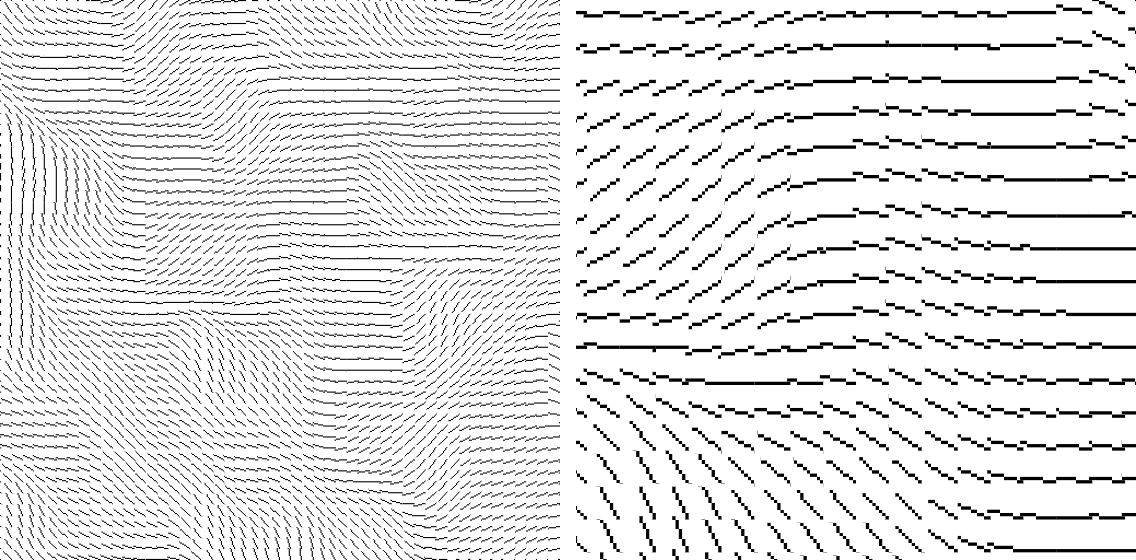
Left, the full canvas; right, a detail of the centre.
This pattern is drawn by a WebGL 2 fragment shader. Its source:

```glsl
#version 300 es
precision highp float;
// Flow field of short black strokes hung on a square lattice over white.
// Each stroke turns with a smooth angle field made of layered sines, and
// is rasterised in hard stair steps on a fine grain fixed to the canvas.

#define CELLS 50.0              // lattice steps across the canvas
#define GRAIN 512.0             // stair-step grains across the canvas
#define STROKE_LENGTH 1.0       // in lattice steps
#define LAYERS 6                // sine layers in the angle field
#define BASE_FREQUENCY 1.25     // cycles per canvas of the broadest layer
#define FREQUENCY_GAIN 1.37
#define TURN 0.46               // radians swung by the broadest layer
#define TURN_GAIN 0.8
#define MEAN_ANGLE -0.2
#define ANGLE_TREND vec2(0.55, 0.35)
#define PAPER vec3(1.0)
#define INK vec3(0.0)

const float TAU = 6.2831853;
const float GOLDEN_ANGLE = 2.39996;

uniform vec2 u_resolution;
out vec4 fragColor;

// Stroke angle at a canvas position: a slow trend plus sines in spread directions
float flowAngle(vec2 pos) {
    float angle = MEAN_ANGLE + dot(pos - 0.5, ANGLE_TREND);
    float frequency = BASE_FREQUENCY;
    float swing = TURN;
    for (int i = 0; i < LAYERS; i++) {
        float k = float(i);
        float heading = 0.6 + k * GOLDEN_ANGLE;
        vec2 axis = vec2(cos(heading), sin(heading));
        float phase = 1.7 + 2.3 * k * k;
        angle += swing * sin(TAU * frequency * dot(pos, axis) + phase);
        frequency *= FREQUENCY_GAIN;
        swing *= TURN_GAIN;
    }
    return angle;
}

// Coverage of a one-grain-wide stepped line from the origin to reach
float steppedLine(vec2 q, vec2 reach, float pixel) {
    if (abs(reach.y) > abs(reach.x)) {
        q = q.yx;
        reach = reach.yx;
    }
    float run = floor(reach.x + 0.5);
    float column = floor(q.x + 0.5);
    float row = floor(column * reach.y / reach.x + 0.5);
    float along = abs(q.x - 0.5 * run) - 0.5 * abs(run) - 0.5;
    float across = abs(q.y - row) - 0.5;
    return clamp(0.5 - max(along, across) / pixel, 0.0, 1.0);
}

void main() {
    float side = min(u_resolution.x, u_resolution.y);
    float pixel = GRAIN / side;
    vec2 p = gl_FragCoord.xy * pixel;
    float pitch = (GRAIN - 1.0) / CELLS;
    vec2 cell = floor(p / pitch);

    // Gather the strokes of all lattice points that can reach this spot
    float ink = 0.0;
    for (int j = -1; j <= 2; j++) {
        for (int i = -1; i <= 2; i++) {
            vec2 node = cell + vec2(float(i), float(j));
            vec2 anchor = floor(node * pitch) + 0.5;
            float angle = flowAngle(anchor / GRAIN);
            vec2 reach = -STROKE_LENGTH * pitch * vec2(cos(angle), sin(angle));
            ink = max(ink, steppedLine(p - anchor, reach, pixel));
        }
    }
    fragColor = vec4(mix(PAPER, INK, ink), 1.0);
}
```
